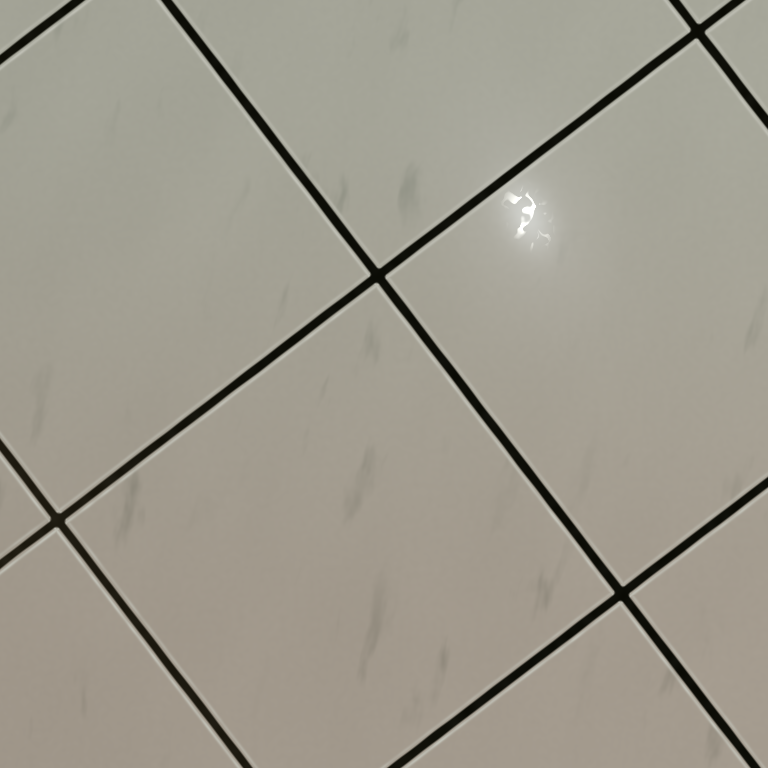
Reproduce this pattern procedurally as a Shadertoy shader.

```glsl
// Pale marble floor tiles laid at a slant, with dark joints, faint veins and a lamp glare.

vec2 hash22(vec2 p) {
    vec3 q = fract(p.xyx * vec3(0.1031, 0.1030, 0.0973));
    q += dot(q, q.yzx + 33.33);
    return fract((q.xx + q.yz) * q.zy);
}

float cornerSlope(vec2 cell, vec2 f, vec2 corner) {
    return dot(hash22(cell + corner) * 2.0 - 1.0, f - corner);
}

float gradientNoise(vec2 p) {
    vec2 cell = floor(p), f = fract(p);
    vec2 w = f * f * f * (f * (f * 6.0 - 15.0) + 10.0);
    return mix(mix(cornerSlope(cell, f, vec2(0, 0)), cornerSlope(cell, f, vec2(1, 0)), w.x),
               mix(cornerSlope(cell, f, vec2(0, 1)), cornerSlope(cell, f, vec2(1, 1)), w.x), w.y);
}

float fbm(vec2 p) {
    float sum = 0.0, amp = 0.6;
    for (int i = 0; i < 4; i++) {
        sum += amp * gradientNoise(p);
        p = mat2(1.6, 1.2, -1.2, 1.6) * p + 7.3;
        amp *= 0.5;
    }
    return sum;
}

// Marble body: uneven light over the floor, soft clouds, upright smudgy veins
vec3 marble(vec2 p, vec2 tile) {
    vec3 col = mix(vec3(0.635, 0.600, 0.550), vec3(0.645, 0.645, 0.595), smoothstep(0.1, 0.95, p.y));
    col += 0.02 * (p.x - 0.5);
    vec2 q = p + hash22(tile + 40.0) * 9.0;
    q.x -= 0.22 * q.y;
    q.x += 0.012 * gradientNoise(q * 14.0);
    float vein = smoothstep(0.12, 0.42, fbm(q * vec2(22.0, 7.0)));
    float patches = smoothstep(-0.15, 0.3, gradientNoise(q * 4.0 + 3.0));
    col -= vein * patches * vec3(0.085, 0.075, 0.075);
    col += 0.018 * fbm(q * vec2(7.0, 4.0));
    return col + 0.008 * gradientNoise(p * 110.0);
}

// Lamp reflection: bluish bloom around a cluster of broken flakes
vec3 glare(vec2 p) {
    vec2 g = p - vec2(0.687, 0.718);
    g.x += 0.25 * g.y;
    float r = length(g * vec2(1.25, 0.9));
    vec3 light = vec3(0.13, 0.14, 0.16) * exp(-r * r * 650.0);
    light += vec3(0.035, 0.035, 0.045) * exp(-r * r * 60.0);
    vec2 warp = vec2(gradientNoise(p * 60.0), gradientNoise(p * 60.0 + 19.0));
    float flakes = smoothstep(0.06, 0.26, gradientNoise(p * vec2(95.0, 75.0) + warp * 1.5));
    float cluster = 1.0 - smoothstep(0.016, 0.047, length(g * vec2(1.3, 0.9)));
    return light + 0.3 * flakes * cluster;
}

void mainImage(out vec4 fragColor, in vec2 fragCoord) {
    vec2 p = fragCoord / iResolution.y;
    float px = 1.0 / iResolution.y;

    // Tile lattice: one joint crossing and the two tile edges
    mat2 edges = mat2(0.4167, 0.3184, 0.3177, -0.4141);
    vec2 t = inverse(edges) * (p - vec2(0.492, 0.641));
    vec2 side = (t - round(t)) * 0.523;
    side += 0.0007 * vec2(gradientNoise(p * 16.0), gradientNoise(p * 16.0 + 31.0));
    vec2 d = abs(side);

    vec3 col = marble(p, floor(t)) + glare(p);

    // Bright tile rims, stronger on the lower side of each joint
    vec2 lower = step(vec2(0.0), vec2(-side.x, side.y));
    vec2 rim = exp(-pow((d - 0.0092) / 0.0021, vec2(2.0))) * mix(vec2(0.55), vec2(0.95), lower);
    rim *= 0.85 + 0.6 * gradientNoise(p * 45.0);
    col = mix(col, vec3(0.755, 0.755, 0.715), clamp(max(rim.x, rim.y), 0.0, 1.0));

    // Dark joints, a little thinner and browner toward the lower left
    float wear = smoothstep(0.75, 0.15, p.x + p.y * 0.6);
    float halfWidth = 0.0054 - 0.0007 * wear + 0.0007 * gradientNoise(p * 22.0);
    float soft = max(0.0016, px);
    vec2 joint = 1.0 - smoothstep(vec2(halfWidth - soft), vec2(halfWidth + soft), d);
    vec3 grout = mix(vec3(0.05, 0.052, 0.028), vec3(0.12, 0.105, 0.065), wear);
    grout += 0.03 * gradientNoise(p * 60.0);
    col = mix(col, grout, max(joint.x, joint.y));

    // Grime rounding the crossings
    col = mix(col, grout, 1.0 - smoothstep(0.007, 0.0115, length(d)));

    fragColor = vec4(clamp(col, 0.0, 1.0), 1.0);
}
```
